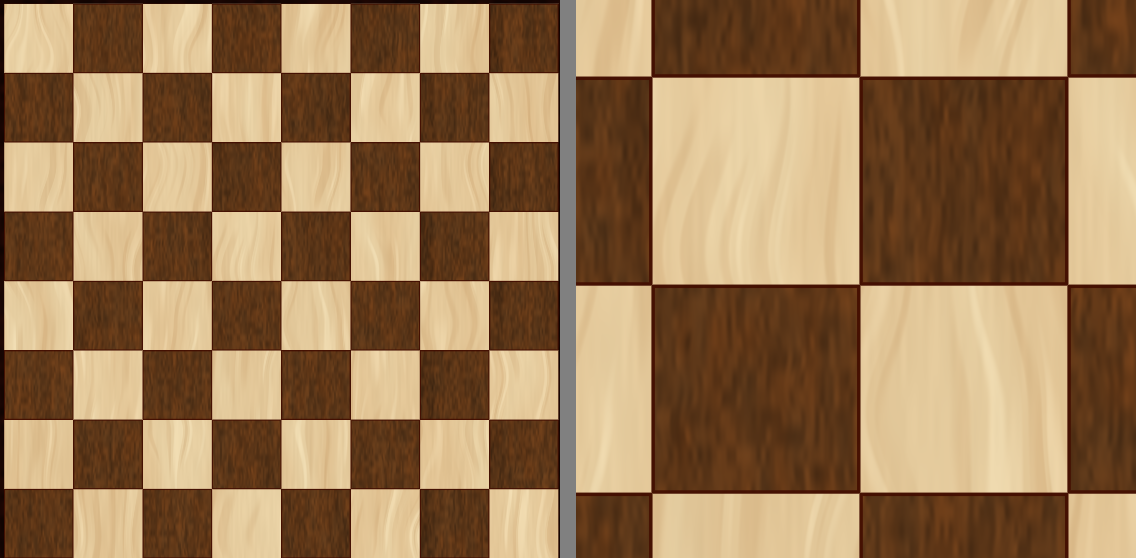
Left: the whole. Right: its middle third, enlarged.
A Shadertoy shader for this pattern:

```glsl
float hash(vec2 p) {
    vec3 q = fract(vec3(p.xyx) * 0.1031);
    q += dot(q, q.yzx + 33.33);
    return fract((q.x + q.y) * q.z);
}

float noise(vec2 p) {
    vec2 i = floor(p), f = fract(p);
    f = f * f * (3.0 - 2.0 * f);
    return mix(mix(hash(i), hash(i + vec2(1, 0)), f.x),
               mix(hash(i + vec2(0, 1)), hash(i + vec2(1, 1)), f.x), f.y);
}

// Short dark pores over broad vertical bands
vec3 walnut(vec2 p, vec2 cell, vec2 f) {
    float bands = noise(vec2(p.x * 5.0, p.y * 0.4)) - 0.5;
    float fibre = noise(vec2(p.x * 24.0, p.y * 2.5) + 40.0) - 0.5;
    float pores = noise(vec2(p.x * 42.0 + noise(p * 6.0), p.y * 11.0) + 90.0) - 0.5;
    float red = noise(vec2(p.x * 13.0, p.y * 4.0) + 17.0) - 0.5;
    float shade = 1.0 + 0.10 * bands + 0.18 * fibre + 0.30 * pores;
    // Darker veneer strip in the two right-hand columns
    shade -= 0.13 * step(5.5, cell.x) * (1.0 - smoothstep(0.18, 0.23, f.x));
    return (vec3(0.36, 0.21, 0.09) + vec3(0.05, 0.01, -0.01) * red) * shade;
}

// Pale wood with soft, slightly bent streaks
vec3 maple(vec2 p, vec2 cell) {
    float bend = 0.35 * noise(vec2(p.x * 1.5, p.y * 1.3) + 7.0 * cell);
    float broad = noise(vec2((p.x + bend) * 4.0, p.y * 0.6) + 13.0 * cell);
    float streak = noise(vec2((p.x + bend) * 16.0, p.y * 0.8) + 29.0 * cell);
    float fine = noise(vec2(p.x * 38.0, p.y * 3.0) + 61.0) - 0.5;
    vec3 wood = mix(vec3(0.875, 0.75, 0.56), vec3(0.91, 0.82, 0.645), broad);
    wood += vec3(0.035, 0.05, 0.06) * smoothstep(0.65, 0.95, streak);
    wood -= vec3(0.03, 0.045, 0.05) * smoothstep(0.35, 0.1, streak);
    return wood + 0.025 * fine + 0.012 * (hash(cell + 5.0) - 0.5);
}

void mainImage(out vec4 fragColor, in vec2 fragCoord) {
    vec2 uv = fragCoord / iResolution.xy;
    // Board coordinates: one unit per square, rows counted from the top
    vec2 p = vec2(uv.x * 8.078 - 0.058, (1.0 - uv.y) * 8.047 - 0.053);
    float px = 8.06 / iResolution.y;
    vec2 cell = floor(p), f = fract(p);
    bool pale = mod(cell.x + cell.y, 2.0) < 0.5;

    vec3 col = pale ? maple(p, cell) : walnut(p, cell, f);

    // Reddish joints, mostly cut into the dark squares
    vec2 toEdge = min(f, 1.0 - f);
    float edge = min(toEdge.x, toEdge.y);
    float joint = clamp(((pale ? 0.003 : 0.014) - edge) / px + 0.5, 0.0, 1.0);
    col = mix(col, vec3(0.26, 0.05, 0.0), joint * 0.9);

    // Near-black frame around the board
    vec2 inset = min(p, 8.0 - p);
    float board = clamp(min(inset.x, inset.y) / px + 0.5, 0.0, 1.0);
    vec3 frame = vec3(0.09, 0.02, 0.01) * (0.6 + 0.8 * noise(p * 9.0 + 20.0));
    fragColor = vec4(mix(frame, col, board), 1.0);
}
```
